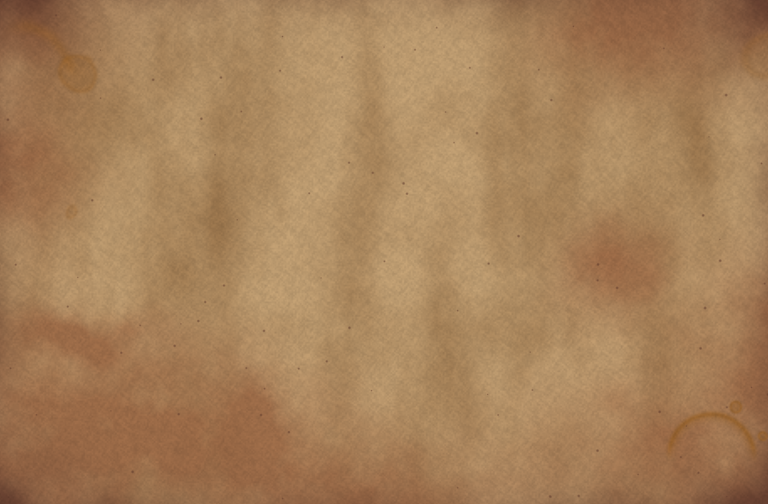
Write a Shadertoy shader that draws this texture.

```glsl
const vec3 PAPER = vec3(0.735, 0.605, 0.435);
const vec3 SHADE = vec3(0.565, 0.42, 0.265);
const vec3 RUST = vec3(0.595, 0.40, 0.265);
const vec3 BURNT = vec3(0.36, 0.215, 0.165);
const vec3 COFFEE = vec3(0.57, 0.365, 0.15);
const float GRAIN = 0.075;
const float FIBRE = 0.05;
const float SPECK_GRID = 24.0;
const float SPECK_CHANCE = 0.10;

// Soft patches: centre xy, radii zw, in canvas heights
const vec4 RUST_PATCHES[11] = vec4[11](
    vec4(0.02, 0.10, 0.36, 0.22), vec4(0.42, 0.16, 0.22, 0.11),
    vec4(0.02, 0.66, 0.12, 0.14), vec4(0.00, 0.96, 0.20, 0.14),
    vec4(1.20, 0.94, 0.13, 0.11), vec4(1.48, 0.97, 0.24, 0.14),
    vec4(1.42, 0.08, 0.32, 0.17), vec4(0.70, 0.01, 0.26, 0.10),
    vec4(0.15, 0.33, 0.11, 0.05), vec4(1.53, 0.35, 0.12, 0.15),
    vec4(1.22, 0.46, 0.10, 0.09));
const vec4 STREAKS[6] = vec4[6](
    vec4(0.44, 0.56, 0.028, 0.12), vec4(0.885, 0.43, 0.043, 0.14),
    vec4(1.13, 0.73, 0.050, 0.16), vec4(0.92, 0.20, 0.035, 0.13),
    vec4(0.74, 0.80, 0.035, 0.19), vec4(1.38, 0.70, 0.030, 0.13));

float hash(vec2 p) {
    return fract(sin(dot(p, vec2(12.9898, 78.233))) * 43758.5453);
}

float noise(vec2 p) {
    vec2 cell = floor(p), f = fract(p);
    f = f * f * (3.0 - 2.0 * f);
    return mix(mix(hash(cell), hash(cell + vec2(1, 0)), f.x),
               mix(hash(cell + vec2(0, 1)), hash(cell + vec2(1, 1)), f.x), f.y);
}

float fbm(vec2 p) {
    float sum = 0.0, amp = 0.5;
    for (int i = 0; i < 5; i++) {
        sum += amp * noise(p);
        p = mat2(1.6, 1.2, -1.2, 1.6) * p + 7.3;
        amp *= 0.5;
    }
    return sum;
}

float patchAt(vec2 p, vec4 area) {
    vec2 q = (p - area.xy) / area.zw;
    return exp(-dot(q, q));
}

// Dried drop: faint fill with a darker rim
float driedDrop(vec2 p, vec2 centre, float radius, float rim) {
    float d = length(p - centre) - radius;
    float fill = 1.0 - smoothstep(-rim, rim, d);
    return 0.4 * fill + 0.4 * exp(-d * d / (rim * rim));
}

float ringLine(vec2 q, float radius, float width) {
    float d = (length(q) - radius) / width;
    return exp(-d * d);
}

float specks(vec2 p, float pixel) {
    vec2 cell = floor(p * SPECK_GRID);
    vec2 offset = 0.2 + 0.6 * vec2(hash(cell + 3.1), hash(cell + 8.7));
    float radius = mix(0.0008, 0.0025, hash(cell + 5.5));
    float d = length(p - (cell + offset) / SPECK_GRID) - radius;
    float present = step(hash(cell), SPECK_CHANCE);
    return present * (1.0 - smoothstep(-pixel, pixel, d));
}

void mainImage(out vec4 fragColor, in vec2 fragCoord) {
    vec2 p = fragCoord / iResolution.y;
    float aspect = iResolution.x / iResolution.y;
    float pixel = 1.0 / iResolution.y;
    vec2 warp = vec2(fbm(p * 6.0), fbm(p * 6.0 + 31.0)) - 0.48;
    vec2 soft = p + 0.12 * warp;
    float mottle = fbm(p * 9.0 + 4.0);

    // Paper with vertical folds and cloudy shading
    float folds = fbm(vec2(p.x * 7.0, p.y * 1.6) + 2.0);
    float shade = 0.45 * smoothstep(0.35, 0.75, folds) + 0.7 * (mottle - 0.4);
    for (int i = 0; i < STREAKS.length(); i++)
        shade += 0.36 * patchAt(p + 0.05 * warp, STREAKS[i]);
    vec3 col = mix(PAPER, SHADE, clamp(shade, 0.0, 0.8));

    // Rusty patches gathered near the borders
    float rust = 0.0;
    for (int i = 0; i < RUST_PATCHES.length(); i++)
        rust += patchAt(soft, RUST_PATCHES[i]);
    rust *= 0.35 + 0.95 * fbm(p * 14.0 + 17.0);
    col = mix(col, RUST, clamp(rust, 0.0, 0.9));

    // Burnt edges and corners
    vec2 border = min(p, vec2(aspect, 1.0) - p);
    float edge = exp(-min(border.x, border.y) / 0.035);
    float corner = exp(-length(border * vec2(0.75, 1.3)) / 0.075);
    float topSide = mix(0.65, 1.0, smoothstep(0.3, 0.8, p.y));
    float burn = (0.26 * edge + 1.1 * corner * topSide) * (0.3 + 1.3 * mottle);
    col = mix(col, BURNT, clamp(burn, 0.0, 0.85));

    // Cup ring and splashes at lower right
    vec2 wobble = p + 0.008 * warp;
    vec2 cup = wobble - vec2(1.412, 0.093);
    float arc = smoothstep(-0.015, 0.03, cup.y);
    float coffee = arc * (0.62 * ringLine(cup, 0.085, 0.0055)
                 + 0.25 * ringLine(cup, 0.078, 0.009));
    coffee += driedDrop(wobble, vec2(1.460, 0.192), 0.011, 0.003);
    coffee += driedDrop(wobble, vec2(1.513, 0.135), 0.008, 0.003);

    // Ragged spill at upper left and faint stains at the sides
    vec2 ragged = p + 0.05 * warp;
    vec2 spill = ragged - vec2(0.04, 0.84);
    float spillArc = smoothstep(0.01, 0.05, spill.y) * smoothstep(-0.05, 0.02, spill.x);
    coffee += 0.35 * spillArc * ringLine(spill, 0.11, 0.013);
    coffee += 0.6 * driedDrop(ragged, vec2(0.16, 0.865), 0.038, 0.005);
    coffee += 0.4 * driedDrop(ragged, vec2(0.14, 0.583), 0.011, 0.004);
    coffee += 0.4 * driedDrop(ragged, vec2(1.515, 0.88), 0.042, 0.008);
    col = mix(col, COFFEE, clamp(coffee, 0.0, 0.75));

    // Fibres, grain and specks
    vec2 slanted = mat2(0.8, 0.6, -0.6, 0.8) * p;
    float fibre = noise(slanted * vec2(240.0, 65.0)) + noise(slanted.yx * vec2(210.0, 60.0)) - 1.0;
    float grain = noise(p * 300.0) - 0.5;
    col *= 1.0 + FIBRE * fibre + GRAIN * grain;
    col = mix(col, BURNT, 0.55 * specks(p, pixel));

    fragColor = vec4(col, 1.0);
}
```
